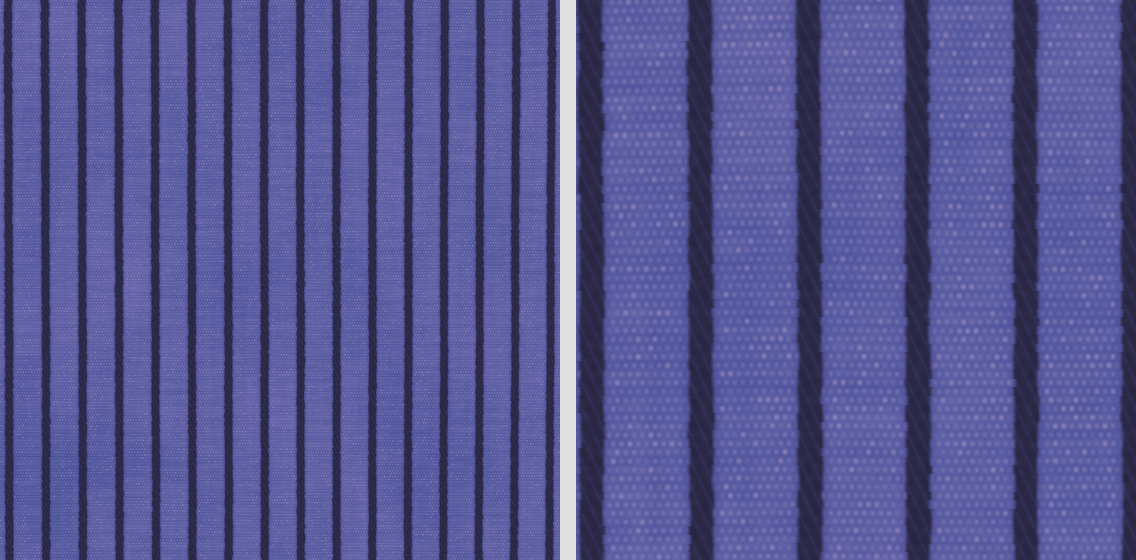
Left, the full canvas; right, a detail of the centre.
This texture is drawn by a three.js fragment shader. Its source:

```glsl
// Woven periwinkle cotton with sixteen narrow navy stripes running down it.
varying vec2 vUv;

float hash(vec2 p) {
  p = fract(p * vec2(0.1031, 0.1137));
  p += dot(p, p.yx + 33.33);
  return fract((p.x + p.y) * p.x * 17.0);
}

vec2 gradient(vec2 cell) {
  float angle = 6.2832 * hash(cell);
  return vec2(cos(angle), sin(angle));
}

// Gradient noise, roughly -0.7 to 0.7
float noise(vec2 p) {
  vec2 i = floor(p), f = fract(p);
  vec2 w = f * f * f * (f * (f * 6.0 - 15.0) + 10.0);
  vec2 e = vec2(1.0, 0.0);
  float a = dot(gradient(i), f);
  float b = dot(gradient(i + e.xy), f - e.xy);
  float c = dot(gradient(i + e.yx), f - e.yx);
  float d = dot(gradient(i + e.xx), f - e.xx);
  return mix(mix(a, b, w.x), mix(c, d, w.x), w.y);
}

// Stripe number at a point; the cloth leans and tightens slightly to the right
float stripeCoord(vec2 uv) {
  float m = (uv.x - mix(0.0169, 0.0143, uv.y)) / 0.0659;
  return m + mix(0.00174, 0.0012, uv.y) * m * m + 0.015 * noise(uv * vec2(3.0, 4.0));
}

void main() {
  vec2 uv = vUv;
  float stripe = stripeCoord(uv);

  // Plain weave: staggered stitches on weft rows
  float weft = uv.y * 190.0 + 0.6 * noise(uv * 5.0);
  float row = floor(weft);
  float warp = stripe * 13.0 + 0.5 * mod(row, 2.0);
  vec2 thread = vec2(floor(warp), row);
  float across = 0.5 + 0.5 * cos(6.2832 * (fract(warp) - 0.5));
  float along = 0.5 + 0.5 * cos(6.2832 * (fract(weft) - 0.5));
  float stitch = across * along;

  // Faded patches, weft slubs and faint warp streaks
  float fade = noise(uv * vec2(5.0, 3.0) + 7.0) + 0.5 * noise(uv * vec2(13.0, 9.0));
  float slub = noise(vec2(uv.x * 9.0, uv.y * 95.0)) + 0.6 * noise(vec2(uv.x * 30.0, uv.y * 190.0));
  float streak = noise(vec2(stripe * 6.0, uv.y * 5.0));

  // Cloth ground
  float tone = 0.39 + 0.30 * fade + 0.30 * slub + 0.15 * streak;
  tone += 0.75 * (stitch - 0.25) * (0.6 + 0.8 * hash(thread));
  vec3 cloth = mix(vec3(0.33, 0.34, 0.62), vec3(0.45, 0.44, 0.69), clamp(tone, -0.25, 1.35));
  cloth += vec3(0.025, 0.003, 0.008) * fade;

  // Scattered pale pink stitches
  float fleck = step(0.86, hash(thread + 41.0)) * stitch;
  cloth = mix(cloth, vec3(0.59, 0.53, 0.73), 0.55 * fleck);

  // Navy stripe with a faint diagonal twill
  float twill = pow(0.5 + 0.5 * sin(6.2832 * (stripe * 9.0 + uv.y * 64.0)), 4.0);
  vec3 navy = vec3(0.165, 0.157, 0.268) + vec3(0.025, 0.025, 0.055) * twill;
  navy += 0.025 * noise(uv * vec2(150.0, 190.0));

  // Stripe edges toothed by the weft rows
  float offset = abs(fract(stripe + 0.5) - 0.5);
  float side = sign(fract(stripe + 0.5) - 0.5);
  float tooth = 0.022 * (hash(vec2(row, floor(stripe + 0.5) * 2.0 + side + 9.0)) - 0.5);
  tooth += 0.012 * noise(vec2(stripe * 3.0, uv.y * 60.0));
  float ground = smoothstep(0.085, 0.137, offset + tooth);

  // Deeper blue fringe beside each stripe
  float fringe = 1.0 - smoothstep(0.12, 0.20, offset + tooth);
  cloth = mix(cloth, vec3(0.30, 0.31, 0.60), 0.55 * fringe);

  gl_FragColor = vec4(mix(navy, cloth, ground), 1.0);
}
```
